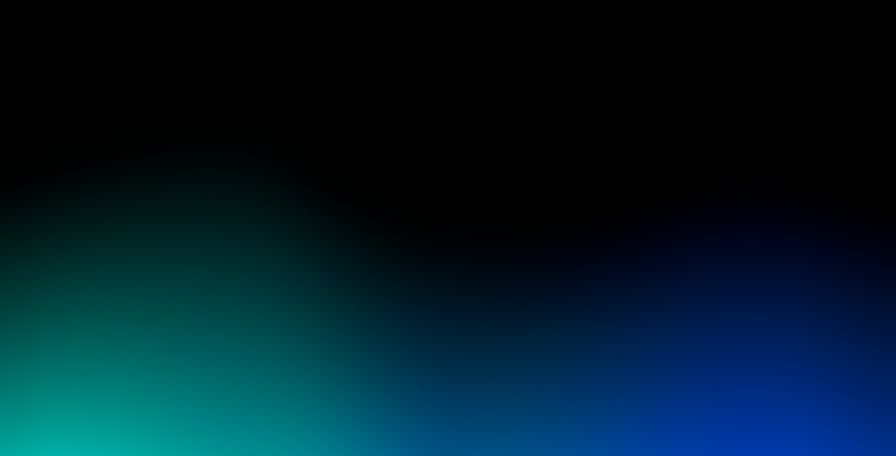
Reproduce this background procedurally as a Shadertoy shader.

```glsl
// Bell curve with unit peak at the given centre
float bell(float x, float centre, float width) {
    float d = (x - centre) / width;
    return exp(-d * d);
}

// Upper limit of the glow: a tall left swell and a lower right one
float glowHeight(float x) {
    float leftWidth = x < 0.25 ? 0.30 : 0.14;
    return 0.50 + 0.20 * bell(x, 0.25, leftWidth) + 0.09 * bell(x, 0.84, 0.15);
}

// Colour along the bottom edge, from teal to blue
vec3 floorColor(float x) {
    vec3 teal = vec3(0.0, 0.69, 0.65);
    vec3 cyan = vec3(0.0, 0.55, 0.57);
    vec3 steel = vec3(0.0, 0.32, 0.53);
    vec3 blue = vec3(0.0, 0.23, 0.68);
    vec3 color = mix(teal, cyan, smoothstep(0.06, 0.32, x));
    color = mix(color, steel, smoothstep(0.29, 0.52, x));
    color = mix(color, blue, smoothstep(0.53, 0.84, x));
    color *= 1.0 - 0.17 * smoothstep(0.87, 1.0, x);
    return color * (1.0 - 0.05 * smoothstep(0.06, 0.0, x));
}

float hash(vec2 p) {
    return fract(sin(dot(p, vec2(12.99, 78.23))) * 43758.5);
}

void mainImage(out vec4 fragColor, in vec2 fragCoord) {
    vec2 uv = fragCoord / iResolution.xy;

    // Vertical fade with a soft toe
    float rise = 1.0 - uv.y / glowHeight(uv.x);
    float glow = 0.5 * (rise + sqrt(rise * rise + 0.002));
    glow = pow(glow, mix(1.25, 1.12, smoothstep(0.5, 0.8, uv.x)));

    // Green fades sooner than blue on the right
    vec3 color = floorColor(uv.x) * glow;
    float blueSide = smoothstep(0.40, 0.75, uv.x);
    color.g *= mix(1.0, smoothstep(-0.15, 0.45, glow), blueSide);

    // Fine dither against banding
    color += (hash(fragCoord) - 0.5) / 255.0;
    fragColor = vec4(clamp(color, 0.0, 1.0), 1.0);
}
```
